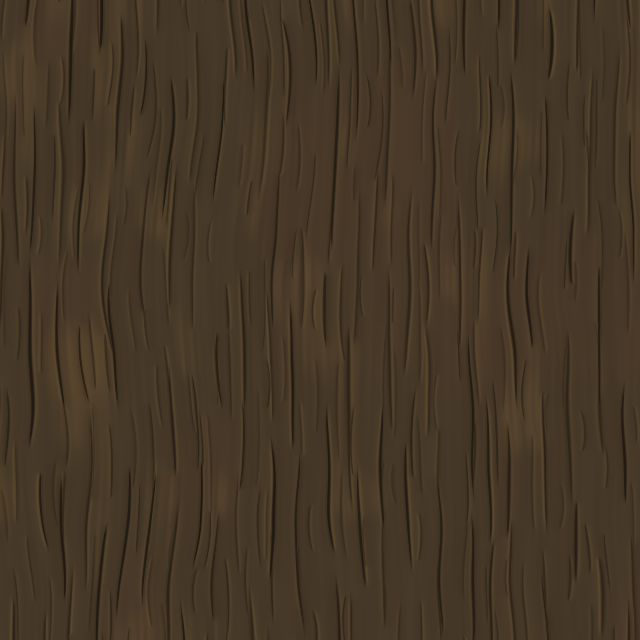
Write a WebGL 1 fragment shader that draws this texture.

```glsl
precision highp float;
// Dark brown painted wood: upright tapered cracks with lit rims over fine grain.
uniform vec2 u_resolution;

const vec3 WOOD = vec3(0.272, 0.220, 0.156);
const vec3 OCHRE = vec3(0.385, 0.305, 0.190);
const vec3 RUST = vec3(0.292, 0.222, 0.160);
const vec3 CREVICE = vec3(0.115, 0.090, 0.062);

float hash(vec2 p) {
  vec3 q = fract(vec3(p.xyx) * 0.1031);
  q += dot(q, q.yzx + 33.33);
  return fract((q.x + q.y) * q.z);
}

float noise(vec2 p) {
  vec2 cell = floor(p);
  vec2 f = fract(p);
  f = f * f * (3.0 - 2.0 * f);
  float low = mix(hash(cell), hash(cell + vec2(1.0, 0.0)), f.x);
  float high = mix(hash(cell + vec2(0.0, 1.0)), hash(cell + vec2(1.0)), f.x);
  return mix(low, high, f.y);
}

float bell(float x, float width) {
  return exp(-x * x / (width * width));
}

// Sideways drift shared by the grain and the cracks.
float drift(vec2 uv) {
  return 0.030 * (noise(uv * vec2(5.0, 3.5)) - 0.5)
       + 0.008 * (noise(uv * vec2(16.0, 11.0) + 40.0) - 0.5);
}

// One crack around offset d; returns (darkness, rim light).
vec2 crack(vec2 d, float halfLength, float width, vec2 id) {
  float t = d.y / halfLength;
  float taper = max(1.0 - t * t, 0.0);
  taper *= 0.75 + 0.25 * t * sign(hash(id + 5.0) - 0.5);
  float slant = (hash(id + 11.0) - 0.5) * 0.07;
  float bend = (hash(id + 17.0) - 0.5) * 0.012;
  float x = d.x - slant * d.y - bend * t * t;
  float side = hash(id + 23.0) < 0.6 ? 1.0 : -1.0;
  x *= side;

  float w = width * taper + 0.0004;
  float fade = smoothstep(0.0, 0.35, taper);
  float depth = mix(0.5, 1.0, hash(id + 29.0));
  float core = 1.0 - smoothstep(0.25 * w, w + 0.0013, abs(x));
  float shade = 0.38 * exp(-abs(x) / (x < 0.0 ? 0.0055 : 0.0018));
  float rim = bell(x - w - 0.0022, 0.0019) + 0.25 * bell(x - w - 0.004, 0.005);
  rim += 0.3 * bell(x + w + 0.004, 0.002);
  float glow = mix(0.25, 0.85, hash(id + 31.0));
  return fade * vec2(max(core * depth, shade), rim * glow);
}

// Cracks scattered in staggered columns; strongest value wins.
vec2 crackLayer(vec2 uv, vec2 grid, vec2 lengths, float width, float seed) {
  vec2 p = uv * grid;
  vec2 result = vec2(0.0);
  for (int i = -1; i <= 1; i++) {
    float column = floor(p.x) + float(i);
    float y = p.y + 5.0 * hash(vec2(column, seed));
    for (int j = -1; j <= 1; j++) {
      vec2 id = vec2(column, floor(y) + float(j));
      vec2 key = id + seed;
      vec2 center = id + 0.5
        + 0.7 * (vec2(hash(key + 3.0), hash(key + 7.0)) - 0.5);
      float halfLength = mix(lengths.x, lengths.y, hash(key + 13.0));
      float w = width * mix(0.45, 1.2, hash(key + 19.0));
      vec2 d = (vec2(p.x, y) - center) / grid;
      result = max(result, crack(d, halfLength, w, key));
    }
  }
  return result;
}

// Fine fibres, centred on zero.
float fibres(vec2 uv) {
  return 0.6 * noise(uv * vec2(170.0, 5.0))
       + 0.4 * noise(uv * vec2(75.0, 3.0) + 20.0) - 0.5;
}

void main() {
  vec2 uv = gl_FragCoord.xy / u_resolution;
  vec2 warped = vec2(uv.x + drift(uv), uv.y);

  // Quiet base with reddish areas and faint fibres.
  float redness = smoothstep(0.4, 0.8, noise(uv * vec2(9.0, 4.0) + 60.0));
  vec3 color = mix(WOOD, RUST, 0.6 * redness);
  float grain = fibres(warped);
  color *= 1.0 + 0.10 * grain;

  // Worn ochre patches broken up by the fibres.
  float worn = smoothstep(0.62, 0.95, noise(warped * vec2(20.0, 9.0) + 80.0));
  color = mix(color, OCHRE, worn * clamp(0.3 + 0.9 * grain, 0.0, 0.6));

  // Long deep cracks, then shorter faint ones.
  vec2 deep = crackLayer(warped, vec2(24.0, 4.0), vec2(0.06, 0.16), 0.0030, 2.0);
  vec2 faint = crackLayer(warped, vec2(31.0, 6.0), vec2(0.03, 0.09), 0.0016, 71.0);
  vec2 marks = max(deep, faint * vec2(0.6, 0.75));
  color = mix(color, OCHRE, 0.75 * min(marks.y, 1.0));
  color = mix(color, CREVICE, 0.95 * marks.x);

  gl_FragColor = vec4(color, 1.0);
}
```
